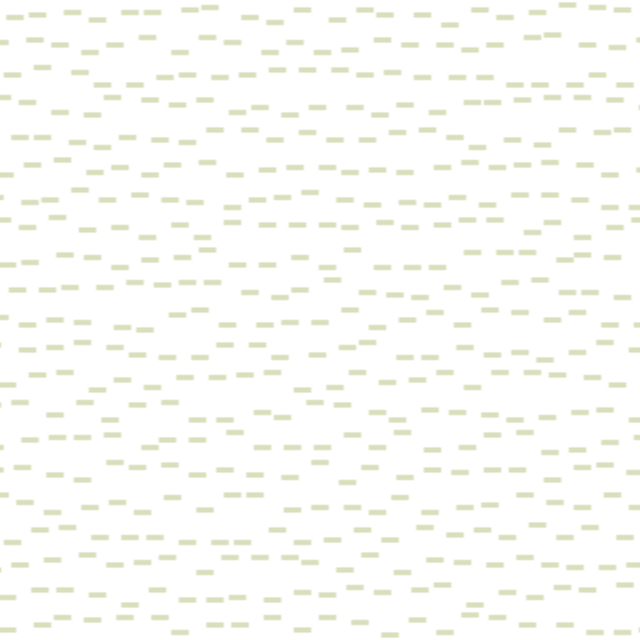
Give the GLSL for this pattern, as a WebGL 2 fragment shader.

```glsl
#version 300 es
precision highp float;

uniform vec2 u_resolution;
out vec4 outColor;

const vec3 PAPER = vec3(1.0);
const vec3 SAGE = vec3(0.85, 0.873, 0.74);
const vec2 CELLS = vec2(22.0, 21.0);
const float STEP = 1.0 / 256.0;

vec2 hash2(vec2 p) {
  vec3 q = fract(p.xyx * vec3(0.1031, 0.1030, 0.0973));
  q += dot(q, q.yzx + 33.33);
  return fract((q.xx + q.yz) * q.zy);
}

// Each row slides sideways by its own amount to hide the columns.
float rowShift(float row) {
  return hash2(vec2(row + 71.0, 13.0)).x;
}

// Centre of the dash in a cell, jittered and snapped to a fine grid.
vec2 dashCentre(vec2 cell) {
  vec2 jitter = (hash2(cell + 40.0) - 0.5) * vec2(0.36, 0.66);
  vec2 centre = (cell + 0.5 + jitter + vec2(rowShift(cell.y), 0.0)) / CELLS;
  return floor(centre / STEP + 0.5) * STEP;
}

// Soft horizontal bar, with its ends fading more than its long sides.
float dash(vec2 offset, float pixel) {
  vec2 halfSize = vec2(3.5, 1.05) * STEP;
  vec2 blur = max(vec2(0.75, 0.5) * STEP, vec2(0.5 * pixel));
  vec2 cover = 1.0 - smoothstep(halfSize - blur, halfSize + blur, abs(offset));
  return cover.x * cover.y;
}

void main() {
  vec2 uv = gl_FragCoord.xy / u_resolution.y;
  float pixel = 1.0 / u_resolution.y;
  float row = floor(uv.y * CELLS.y);
  float ink = 0.0;

  // Gather dashes from the surrounding cells.
  for (float dy = -1.0; dy <= 1.0; dy++) {
    float y = row + dy;
    float column = floor(uv.x * CELLS.x - rowShift(y));
    for (float dx = -1.0; dx <= 1.0; dx++) {
      vec2 centre = dashCentre(vec2(column + dx, y));
      ink = max(ink, dash(uv - centre, pixel));
    }
  }

  outColor = vec4(mix(PAPER, SAGE, ink), 1.0);
}
```
